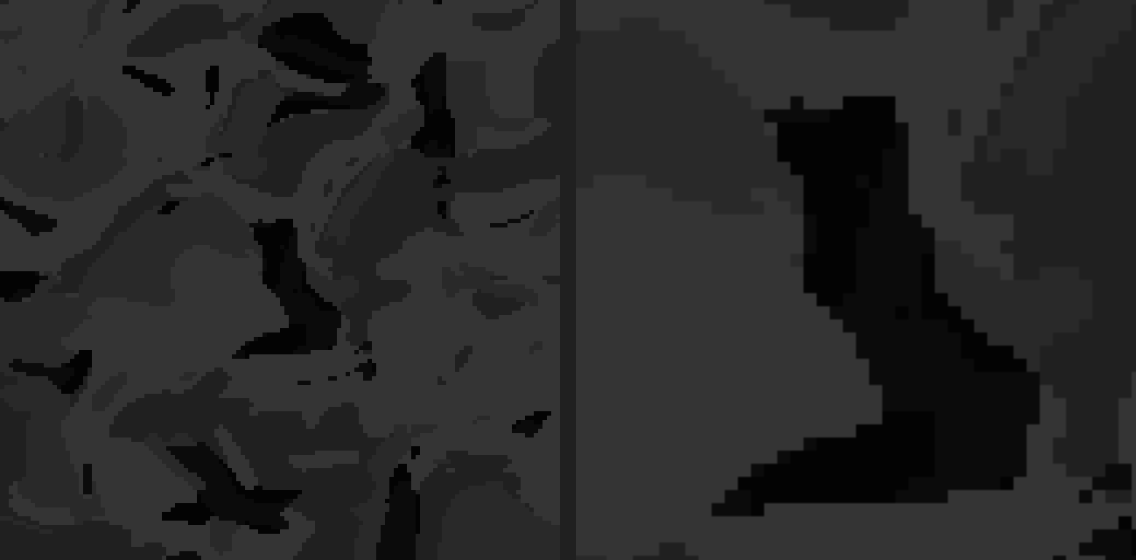
Left: the whole. Right: its middle third, enlarged.
A WebGL 2 fragment shader for this pattern:

```glsl
#version 300 es
precision highp float;
// Draws a dark, blocky camouflage: grey patches and slanted black blotches on charcoal.

uniform vec2 u_resolution;
out vec4 fragColor;

// Palette
const vec3 CHARCOAL   = vec3(0.205);
const vec3 MID_GREY   = vec3(0.162);
const vec3 DARK_GREY  = vec3(0.127);
const vec3 SOFT_BLACK = vec3(0.043);
const vec3 DEEP_BLACK = vec3(0.010);

// Block grid
const float BLOCKS     = 128.0;  // blocks along the canvas height
const float BLOCK_SOFT = 0.12;   // half width of a block edge, in blocks

// Feature frequency along and across the slant
const vec2 DARK_FREQ  = vec2(4.2, 5.6);
const vec2 MID_FREQ   = vec2(4.8, 6.4);
const vec2 BLACK_FREQ = vec2(4.8, 7.8);
const vec2 TONE_FREQ  = vec2(9.0, 11.0);
const float SLANT     = 0.42;    // radians, rising to the right

// Coverage limits, in standard deviations of the noise
const float DARK_LIMIT  = 0.60;
const float MID_LIMIT   = 0.84;
const float BLACK_LIMIT = 1.16;
const float TONE_LIMIT  = 0.0;

// Noise
const int   OCTAVES    = 3;
const float LACUNARITY = 2.15;
const float GRAIN_GAIN = 0.50;   // roughness of the grey patches
const float BLOT_GAIN  = 0.40;   // roughness of the black blotches
const float NOISE_DEV  = 0.21;   // standard deviation of one octave
const float WARP_FREQ  = 5.0;
const float WARP_SIZE  = 0.07;
const float TAU        = 6.28318;

float hash(vec2 p) {
    return fract(sin(dot(p, vec2(127.1, 311.7))) * 43758.5);
}

// Dot product of a random unit gradient with the offset from its corner
float cornerSlope(vec2 corner, vec2 offset) {
    float angle = TAU * hash(corner);
    return dot(vec2(cos(angle), sin(angle)), offset);
}

float gradientNoise(vec2 p) {
    vec2 i = floor(p);
    vec2 f = p - i;
    vec2 s = f * f * (3.0 - 2.0 * f);
    vec2 e = vec2(1.0, 0.0);
    float low  = mix(cornerSlope(i, f), cornerSlope(i + e.xy, f - e.xy), s.x);
    float high = mix(cornerSlope(i + e.yx, f - e.yx), cornerSlope(i + e.xx, f - e.xx), s.x);
    return mix(low, high, s.y);
}

// Layered noise scaled to unit standard deviation
float patchField(vec2 p, float gain, float seed) {
    float sum = 0.0, energy = 0.0, weight = 1.0;
    p += vec2(seed, seed * 1.7);
    for (int k = 0; k < OCTAVES; k++) {
        sum += weight * gradientNoise(p);
        energy += weight * weight;
        weight *= gain;
        p = p * LACUNARITY + vec2(13.37, 7.91);
    }
    return sum / (NOISE_DEV * sqrt(energy));
}

// Colour of one block, with layers painted from back to front
vec3 blockColor(vec2 block) {
    vec2 p = (block + 0.5) / BLOCKS;
    vec2 w = p * WARP_FREQ;
    p += WARP_SIZE * vec2(gradientNoise(w + 31.3), gradientNoise(w + 67.9)) / NOISE_DEV * 0.5;

    float c = cos(SLANT), s = sin(SLANT);
    vec2 q = vec2(c * p.x + s * p.y, c * p.y - s * p.x);

    vec3 color = CHARCOAL;
    if (patchField(q * DARK_FREQ, GRAIN_GAIN, 11.2) > DARK_LIMIT) color = DARK_GREY;
    if (patchField(q * MID_FREQ, GRAIN_GAIN, 43.6) > MID_LIMIT) color = MID_GREY;
    if (patchField(q * BLACK_FREQ, BLOT_GAIN, 83.4) > BLACK_LIMIT) {
        bool deep = patchField(q * TONE_FREQ, BLOT_GAIN, 57.8) > TONE_LIMIT;
        color = deep ? DEEP_BLACK : SOFT_BLACK;
    }
    return color;
}

void main() {
    // Blend the four nearest blocks across a narrow seam
    vec2 g = gl_FragCoord.xy / u_resolution.y * BLOCKS - 0.5;
    vec2 b = floor(g);
    vec2 t = smoothstep(0.5 - BLOCK_SOFT, 0.5 + BLOCK_SOFT, g - b);
    vec3 low  = mix(blockColor(b), blockColor(b + vec2(1.0, 0.0)), t.x);
    vec3 high = mix(blockColor(b + vec2(0.0, 1.0)), blockColor(b + 1.0), t.x);
    fragColor = vec4(mix(low, high, t.y), 1.0);
}
```
